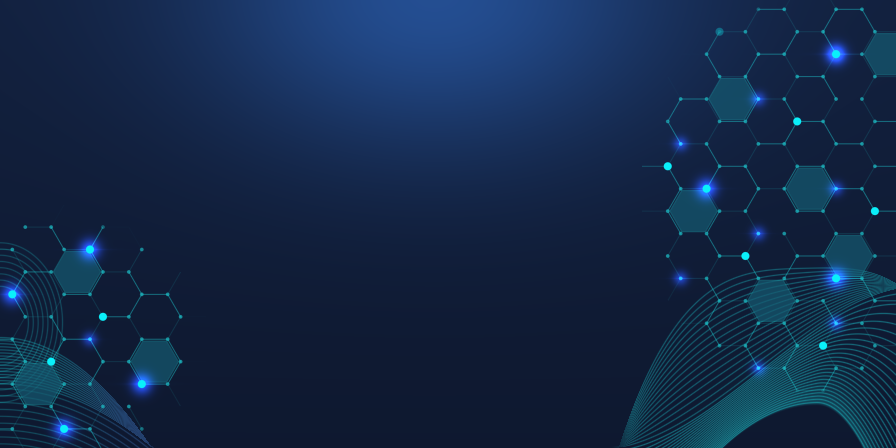
This background is drawn by a WebGL 2 fragment shader. Its source:

```glsl
#version 300 es
precision highp float;
uniform vec2 u_resolution;
out vec4 outColor;

const float ROW = 0.8660254;
const float SECTOR = 1.0471976;
const float HEX_RADIUS = 0.0578;
const vec3 TEAL = vec3(0.11, 0.76, 0.79);
const vec3 CYAN = vec3(0.04, 0.94, 0.98);
const vec3 PANEL = vec3(0.08, 0.36, 0.45);
const vec3 SPARK = vec3(0.12, 0.28, 1.0);

// Row rules hold step, offset and period of the column chosen in each row.
struct Cluster {
    vec2 origin, middle, extent;
    vec3 evenDots, oddDots, evenPanels, oddPanels, sparkles;
    float glowParity;
};

float hash(vec2 p) {
    return fract(sin(dot(p, vec2(127.1, 311.7))) * 43758.5453);
}

float disc(float d, float radius, float blur) {
    return 1.0 - smoothstep(radius - blur, radius + blur, d);
}

float column(float row, vec3 rule) {
    return mod(rule.x * row + rule.y + 6.0, rule.z) - 6.0;
}

vec2 nodeAt(float col, float row) {
    return vec2(0.5 * col, -ROW * row);
}

float hexDistance(vec2 p) {
    p = abs(p);
    return max(p.y, p.x * ROW + p.y * 0.5) - ROW;
}

float inside(vec2 q, Cluster c) {
    vec2 d = (q * HEX_RADIUS + c.origin - c.middle) / c.extent;
    return 1.0 - smoothstep(0.98, 1.06, length(d));
}

vec3 hexGrid(vec3 color, vec2 q, Cluster c, float blur) {
    vec2 period = vec2(3.0, 2.0 * ROW);
    vec2 a = q - period * floor(q / period + 0.5);
    vec2 b = q - period * (floor(q / period) + 0.5);
    vec2 local = dot(a, a) < dot(b, b) ? a : b;
    vec2 center = q - local;
    float angle = atan(local.y, local.x) / SECTOR;
    float edgeAngle = (floor(angle) + 0.5) * SECTOR;
    float nodeAngle = floor(angle + 0.5) * SECTOR;
    vec2 normal = vec2(cos(edgeAngle), sin(edgeAngle));
    vec2 node = vec2(cos(nodeAngle), sin(nodeAngle));
    vec2 middle = center + normal * ROW;
    float chance = hash(floor(middle * vec2(4.0 / 3.0, 2.0 / ROW) + 0.5));
    float strength = mix(0.16, 0.52, step(0.5, chance)) * step(0.1, chance);
    float edge = disc(ROW - dot(local, normal), 0.018, blur);
    color = mix(color, TEAL, edge * strength * inside(middle, c));
    float dotMask = disc(length(local - node), 0.07, blur);
    return mix(color, TEAL, 0.7 * dotMask * inside(center + node, c));
}

vec3 spark(vec2 d) {
    float flare = exp(-abs(d.x) * 3.0 - abs(d.y) * 22.0);
    return SPARK * (0.9 * exp(-dot(d, d) * 7.0) + 0.4 * flare);
}

vec3 drawCluster(vec3 color, vec2 p, Cluster c) {
    vec2 q = (p - c.origin) / HEX_RADIUS;
    float blur = 0.7 / (u_resolution.y * HEX_RADIUS);
    // Filled cells
    for (int k = -6; k <= 16; k++) {
        float row = float(k), odd = mod(row, 2.0);
        float col = column(row, odd > 0.5 ? c.oddPanels : c.evenPanels);
        bool used = (odd > 0.5) == (abs(row) >= 5.0) && mod(col + 3.0 * row, 6.0) < 0.5;
        vec2 at = nodeAt(col, row);
        float d = hexDistance(q - at);
        float shown = used ? inside(at, c) : 0.0;
        color = mix(color, PANEL, 0.68 * shown * disc(d, -0.08, blur));
        color = mix(color, TEAL, 0.3 * shown * disc(abs(d + 0.07), 0.02, blur));
    }
    color = hexGrid(color, q, c, blur);
    // Bright nodes and blue sparkles
    for (int k = -6; k <= 16; k++) {
        float row = float(k), odd = mod(row, 2.0);
        float col = column(row, odd > 0.5 ? c.oddDots : c.evenDots);
        vec2 at = nodeAt(col, row);
        float shown = mod(col + 3.0 * row, 6.0) > 0.5 ? inside(at, c) : 0.0;
        float glows = 1.0 - abs(odd - c.glowParity);
        vec2 small = nodeAt(column(row, c.sparkles), row);
        color += spark(q - at) * shown * glows;
        color += 0.6 * spark((q - small) * 1.4) * inside(small, c) * glows;
        color = mix(color, CYAN, shown * disc(length(q - at), 0.155, blur));
    }
    return color;
}

// Thin contour lines of a field running from 0 to 1
float strands(float v, float count) {
    float s = v * count;
    float slope = max(length(vec2(dFdx(s), dFdy(s))) * u_resolution.y, 1.0);
    float d = abs(fract(s) - 0.5) / slope;
    float line = disc(d, 0.0012, 0.9 / u_resolution.y);
    return line * smoothstep(-0.01, 0.01, v) * (1.0 - smoothstep(0.99, 1.01, v));
}

float ribbon(float y, float low, float high, float count) {
    return strands((y - low) / max(high - low, 0.004), count);
}

vec3 drawWaves(vec3 color, vec2 p) {
    // Right dome and arch
    float dome = 0.406 - 0.2 * pow(abs(p.x - 1.8) / 0.336, 3.2);
    float sweep = 0.36 * smoothstep(1.36, 2.05, p.x);
    float reach = (p.x - 1.823) / (p.x < 1.823 ? 0.21 : 0.104);
    float arch = 0.098 * (1.0 - reach * reach);
    float right = smoothstep(1.36, 1.42, p.x);
    color = mix(color, TEAL, 0.42 * right * ribbon(p.y, sweep, dome, 16.0));
    color = mix(color, TEAL, 0.5 * right * ribbon(p.y, arch, sweep, 24.0));
    float veil = smoothstep(arch - 0.004, arch + 0.004, p.y) * exp(-abs(p.y - arch) * 22.0);
    color = mix(color, TEAL, 0.3 * right * veil);
    // Left folds and rings
    float bend = 1.0 - p.x * p.x / 0.1156;
    float left = 1.0 - smoothstep(0.32, 0.36, p.x);
    vec3 foldTint = mix(TEAL, vec3(0.3, 0.55, 0.9), smoothstep(0.1, 0.32, p.x));
    color = mix(color, foldTint, 0.4 * left * ribbon(p.y, 0.14 * bend, 0.25 * bend, 16.0));
    color = mix(color, foldTint, 0.32 * left * ribbon(p.y, 0.14 * bend - 0.2, 0.14 * bend, 13.0));
    float ring = length((p - vec2(0.0, 0.28)) / vec2(0.145, 0.185));
    return mix(color, TEAL, 0.3 * strands((ring - 0.4) / 0.6, 8.0));
}

void main() {
    vec2 p = gl_FragCoord.xy / u_resolution.y;
    p.x *= 2.0 * u_resolution.y / u_resolution.x;
    // Night gradient with a blue light at the top
    vec3 color = mix(vec3(0.055, 0.095, 0.185), vec3(0.07, 0.125, 0.24), p.y);
    vec2 d = p - vec2(0.97, 1.0);
    color += vec3(0.07, 0.18, 0.33) * exp(-d.x * d.x / 0.28 - d.y * d.y / 0.12);

    Cluster right = Cluster(vec2(1.635, 0.779), vec2(1.823, 0.57), vec2(0.36, 0.43),
        vec3(15, 38, 50), vec3(8, 23, 26), vec3(-6, 0, 30), vec3(6, -33, 18), vec3(-3, 2, 18), 0.0);
    Cluster left = Cluster(vec2(0.172, 0.393), vec2(0.13, 0.245), vec2(0.292, 0.26),
        vec3(-2, 6, 30), vec3(-3, -2, 22), vec3(1.5, 0, 30), vec3(9, -48, 90), vec3(9, -26, 90), 1.0);
    color = drawWaves(color, p);
    color = drawCluster(color, p, right);
    color = drawCluster(color, p, left);
    outColor = vec4(min(color, 1.0), 1.0);
}
```
